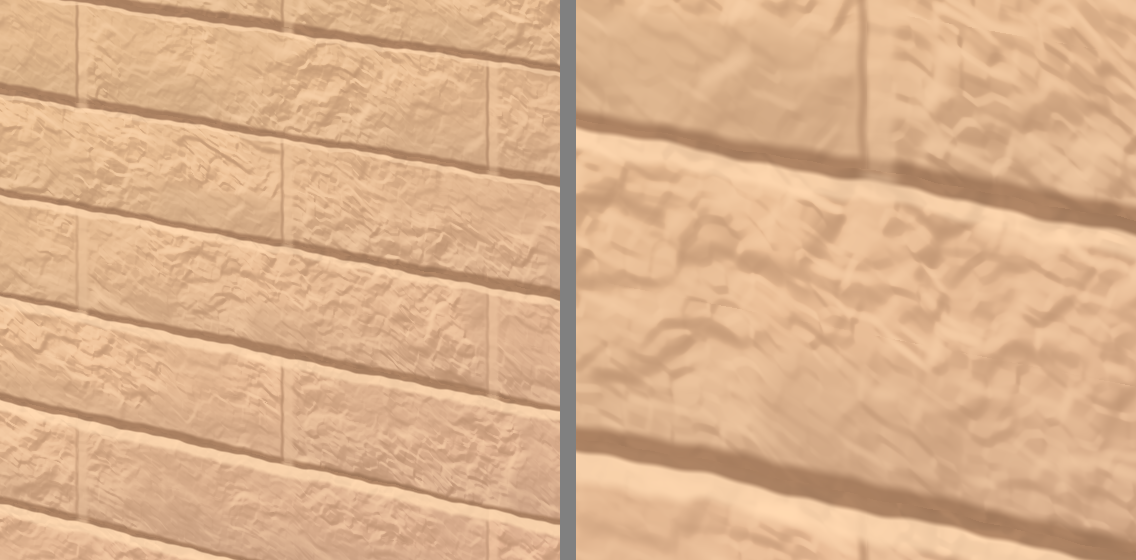
Left: the whole. Right: its middle third, enlarged.
Give the GLSL for this texture, as a Shadertoy shader.

```glsl
// Slanted courses of rough split-face sandstone blocks in running bond, lit from above.
// A gentle perspective maps the canvas to courses; the stone relief is smooth cellular
// facets shaded by their slope, with shadowed bed joints and pale ledges beneath them.

const vec3 WARM_STONE = vec3(0.910, 0.742, 0.570);
const vec3 PINK_STONE = vec3(0.868, 0.690, 0.565);
const vec3 SHADOW     = vec3(0.650, 0.485, 0.362);
const vec3 LEDGE      = vec3(0.985, 0.835, 0.680);
const float BLOCK_LENGTH = 0.733;
const float FIRST_JOINT  = 0.140;

vec3 hash3(vec2 p) {
    vec3 q = fract(p.xyx * vec3(0.1031, 0.1030, 0.0973));
    q += dot(q, q.yxz + 33.33);
    return fract((q.xxy + q.yzz) * q.zyx);
}

// Cellular noise whose cells are randomly tilted planes, softly blended.
float facets(vec2 p) {
    vec2 cell = floor(p), f = p - cell;
    float total = 0.0, weights = 0.0;
    for (int j = -1; j <= 1; j++)
    for (int i = -1; i <= 1; i++) {
        vec2 g = vec2(i, j);
        vec3 r = hash3(cell + g);
        vec2 tilt = hash3(cell + g + 57.0).xy - 0.5;
        vec2 d = f - g - 0.2 - 0.6 * r.xy;
        float w = exp(-12.0 * dot(d, d));
        total += w * (r.z + 2.0 * dot(tilt, d));
        weights += w;
    }
    return total / weights;
}

// Layered sines for ragged edges, roughly -1 to 1.
float ragged(float x, float seed) {
    return 0.4 * sin(x * 17.0 + seed * 2.3) + 0.3 * sin(x * 43.0 + seed * 5.1)
         + 0.22 * sin(x * 97.0 + seed * 3.7) + 0.16 * sin(x * 211.0 + seed);
}

// Stone height: lightly warped facets at four scales, turned off the course axis.
float relief(vec2 p) {
    p += 0.008 * sin(p.yx * 25.0 + vec2(0.0, 2.0)) + 0.0025 * sin(p.yx * 71.0 + vec2(1.0, 4.0));
    p = mat2(0.85, -0.38, 0.32, 1.10) * p;
    float height = 0.0, frequency = 9.0, steepness = 0.36;
    for (int i = 0; i < 4; i++) {
        height += steepness * facets(p * frequency + float(i) * 19.0) / frequency;
        frequency *= 2.05;
        steepness = 0.5;
    }
    return height;
}

// Slope toward the light, positive on faces turned upward.
float litSlope(vec2 p, float reach) {
    vec2 e = reach * vec2(0.4, 0.9);
    return (relief(p + e) - relief(p - e)) / (2.0 * reach);
}

// Signed distance across to the nearest upright joint of a course.
float uprightJoint(float x, float course) {
    float u = (x - FIRST_JOINT) / BLOCK_LENGTH + 0.5 * mod(course, 2.0);
    return (fract(u + 0.5) - 0.5) * BLOCK_LENGTH;
}

float band(float x, float lo, float hi, float soft) {
    return smoothstep(lo - soft, lo + soft, x) * (1.0 - smoothstep(hi - soft, hi + soft, x));
}

void mainImage(out vec4 fragColor, in vec2 fragCoord) {
    vec2 p = fragCoord / iResolution.xy;
    p.y = 1.0 - p.y;

    // Courses fan out slightly toward the right.
    float level = (p.y + 0.026 - 0.147 * p.x) / (0.1836 + 0.0195 * p.x);
    float bed = floor(level + 0.5);
    level += 0.014 * ragged(p.x, bed);
    float course = floor(level);
    float inCourse = level - course;
    float fromBed = level - bed;

    // Block identity.
    float across = uprightJoint(p.x, course) + 0.0006 * sin(level * 31.0);
    float block = floor((p.x - FIRST_JOINT) / BLOCK_LENGTH + 0.5 * mod(course, 2.0));
    vec3 random = hash3(vec2(block, course) + 11.0);

    // Stone face, rough in patches; the response to slope saturates softly.
    vec2 wall = vec2(p.x, level * 0.19) + random.xy * 7.0;
    float patchy = facets(wall * 7.0);
    float roughness = mix(0.35, 1.3, smoothstep(0.1, 0.95, patchy));
    float upright = band(across, -0.008, 0.016, 0.005);
    float slope = litSlope(wall, 0.0026) * roughness * (1.0 - 0.75 * upright);
    float light = slope / (1.0 + 0.5 * abs(slope));
    vec3 color = mix(WARM_STONE, PINK_STONE, smoothstep(0.1, 1.2, 0.8 * p.y + 0.4 * p.x));
    color *= 1.0 + 0.03 * (random.z - 0.5) + 0.03 * (patchy - 0.5);
    color *= 1.0 - 0.045 * smoothstep(0.4, 0.95, inCourse);
    color = mix(color, LEDGE, 0.48 * max(light, 0.0));
    color = mix(color, SHADOW, 0.36 * max(-light, 0.0));

    // Upright joints: a thin shadow beside a pale mortar strip.
    float strength = mix(0.25, 0.6, hash3(vec2(course, 4.0)).x);
    color = mix(color, LEDGE, 0.25 * band(across, 0.0, 0.016, 0.004));
    color = mix(color, SHADOW, strength * band(across, -0.005, 0.0, 0.0025));

    // Bed joints: a sunlit ledge that widens downward, below the shadow of each block.
    float lower = smoothstep(0.5, 4.0, bed);
    float thickness = mix(0.042, 0.031, lower) + 0.011 * sin(p.x * 5.0 + bed * 1.7)
                    + 0.006 * ragged(p.x, bed + 8.0);
    float ledgeWidth = mix(0.045, 0.115, lower) + 0.018 * ragged(p.x * 1.3, bed + 3.0);
    float ledge = smoothstep(0.0, 0.02, fromBed)
                * (1.0 - smoothstep(0.7, 1.15, (fromBed - thickness) / max(ledgeWidth, 0.02)));
    color = mix(color, LEDGE * (1.0 + 0.02 * light), mix(0.65, 0.9, lower) * ledge);
    float shade = smoothstep(-thickness - 0.022, -thickness + 0.018, fromBed)
                * (1.0 - smoothstep(thickness - 0.010, thickness + 0.012, fromBed));
    float spill = band(uprightJoint(p.x, bed - 1.0), -0.002, 0.017, 0.006);
    color = mix(color, SHADOW * (1.0 + 0.04 * light), 0.92 * shade * (1.0 - 0.5 * spill));

    fragColor = vec4(clamp(color, 0.0, 1.0), 1.0);
}
```
